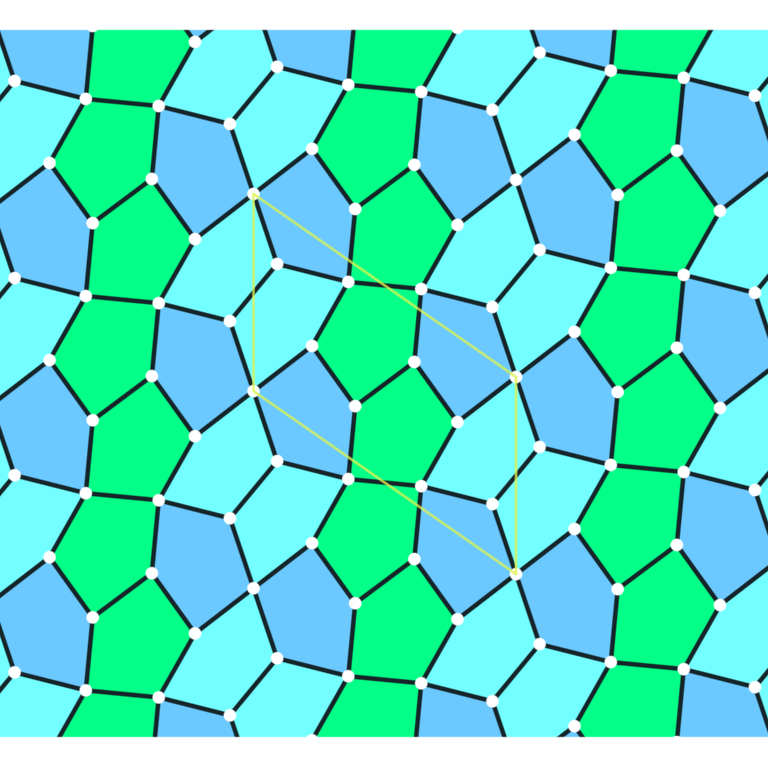
Reproduce this pattern procedurally as a three.js fragment shader.

```glsl
// Pentagonal tiling in three colours with dark joints, white nodes and one outlined unit cell.
varying vec2 vUv;

const vec2 STEP_UP = vec2(0.0, 0.2567);
const vec2 STEP_ACROSS = vec2(0.3418, -0.2383);
const vec2 CENTRE = vec2(0.501, 0.6283);
const float SOFT = 0.0013;

const vec3 GREEN = vec3(0.01, 1.0, 0.53);
const vec3 BLUE = vec3(0.42, 0.79, 1.0);
const vec3 CYAN = vec3(0.45, 1.0, 1.0);
const vec3 INK = vec3(0.08, 0.14, 0.16);
const vec3 PAPER = vec3(1.0);
const vec3 YELLOW = vec3(0.86, 0.95, 0.32);

struct Tiling {
  float depth;  // distance inward from the nearest side
  float node;   // distance to the nearest corner
  vec3 color;
};

// Coverage of a shape whose boundary lies at the given radius.
float cover(float dist, float radius) {
  return 1.0 - smoothstep(radius - SOFT, radius + SOFT, dist);
}

float segmentDistance(vec2 p, vec2 a, vec2 b) {
  vec2 w = p - a, e = b - a;
  return length(w - e * clamp(dot(w, e) / dot(e, e), 0.0, 1.0));
}

// Signed distance to the line a-b, positive on its right.
float sideDepth(vec2 p, vec2 a, vec2 b) {
  vec2 w = p - a, e = normalize(b - a);
  return e.y * w.x - e.x * w.y;
}

// Adds a convex pentagon with clockwise corners.
void addPentagon(vec2 p, vec2 a, vec2 b, vec2 c, vec2 d, vec2 e, vec3 color, inout Tiling t) {
  float depth = min(min(sideDepth(p, a, b), sideDepth(p, b, c)),
                    min(sideDepth(p, c, d), sideDepth(p, d, e)));
  depth = min(depth, sideDepth(p, e, a));
  float node = min(min(distance(p, a), distance(p, b)),
                   min(distance(p, c), distance(p, d)));
  t.node = min(t.node, min(node, distance(p, e)));
  if (depth > t.depth) {
    t.depth = depth;
    t.color = color;
  }
}

// Half of the unit cell; the other half is its half-turn.
void addHalfCell(vec2 p, inout Tiling t) {
  vec2 hub = -0.5 * STEP_ACROSS;
  vec2 elbow = vec2(-0.1402, 0.0280);
  vec2 waist = vec2(-0.0475, 0.0046);
  vec2 flank = vec2(-0.0947, -0.0788);
  vec2 peak = vec2(-0.0385, 0.0996);
  vec2 farElbow = -elbow - STEP_ACROSS - STEP_UP;
  addPentagon(p, flank, waist, -waist, -peak, peak - STEP_UP, GREEN, t);
  addPentagon(p, hub, flank + STEP_UP, peak, waist, elbow, BLUE, t);
  addPentagon(p, elbow, waist, flank, hub - STEP_UP, farElbow, CYAN, t);
}

// Moves a point into the lattice cell around the origin.
vec2 wrapToCell(vec2 p) {
  float across = p.x / STEP_ACROSS.x;
  float up = (p.y - across * STEP_ACROSS.y) / STEP_UP.y;
  return p - floor(across + 0.5) * STEP_ACROSS - floor(up + 0.5) * STEP_UP;
}

Tiling pentagonTiling(vec2 p) {
  Tiling t = Tiling(-1.0, 1.0, PAPER);
  vec2 local = wrapToCell(p);
  for (int i = -1; i <= 1; i++) {
    for (int j = -1; j <= 1; j++) {
      vec2 q = local - float(i) * STEP_ACROSS - float(j) * STEP_UP;
      addHalfCell(q, t);
      addHalfCell(-q, t);
    }
  }
  return t;
}

// Distance to the outline of one unit cell.
float cellOutline(vec2 p) {
  vec2 left = -0.5 * STEP_ACROSS, right = -left;
  float slopes = min(segmentDistance(p, left, right),
                     segmentDistance(p, left - STEP_UP, right - STEP_UP));
  float uprights = min(segmentDistance(p, left, left - STEP_UP),
                       segmentDistance(p, right, right - STEP_UP));
  return min(slopes, uprights);
}

void main() {
  vec2 p = vUv - CENTRE;
  Tiling t = pentagonTiling(p);

  // Joints, nodes, then the thin cell outline
  vec3 color = mix(t.color, INK, cover(t.depth, 0.0029));
  color = mix(color, PAPER, cover(t.node, 0.0082));
  color = mix(color, YELLOW, 0.8 * cover(cellOutline(p), 0.0017));

  // White margins above and below
  float band = cover(abs(vUv.y - 0.5007), 0.4603);
  gl_FragColor = vec4(mix(PAPER, color, band), 1.0);
}
```
